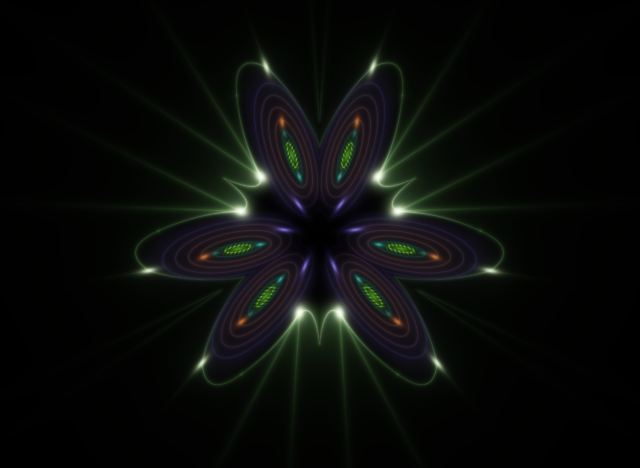
A WebGL 1 fragment shader for this background:

```glsl
precision highp float;
// A glowing six-petalled flower with three-fold mirror symmetry on black.
// The plane is folded into one 60 degree wedge; curves, nested ellipses,
// rays and sparks are summed as light there, then softly exposed.

uniform vec2 u_resolution;

const float PI = 3.14159265;
const vec2 CENTER = vec2(-0.001, 0.001);

// Landmarks in the wedge, in canvas heights (y runs along the valley axis)
const vec2 VALLEY = vec2(0.0, 0.186);
const vec2 TIP = vec2(0.114, 0.356);
const vec2 SHOULDER = vec2(0.177, 0.295);
const vec2 CUSP = vec2(0.125, 0.1215);
const vec2 EMBER = vec2(0.080, 0.238);
const vec2 VIOLET_SPOT = vec2(0.045, 0.062);
const vec2 PETAL_AXIS = vec2(0.326, 0.945);
const vec2 CUSP_AXIS = vec2(0.866, 0.5);
const float EYE_RADIUS = 0.177;

const vec3 GREEN = vec3(0.42, 0.72, 0.36);
const vec3 PALE = vec3(0.85, 1.0, 0.72);
const vec3 LIME = vec3(0.42, 1.0, 0.06);
const vec3 TEAL = vec3(0.15, 0.75, 0.60);
const vec3 ORANGE = vec3(1.0, 0.42, 0.12);
const vec3 BROWN = vec3(0.34, 0.19, 0.12);
const vec3 VIOLET = vec3(0.40, 0.34, 0.95);
const vec3 PETAL_TINT = vec3(0.036, 0.028, 0.052);
const float LINE_WIDTH = 0.0024;
const float EXPOSURE = 1.25;

// Components of v across and along a unit direction
vec2 frame(vec2 v, vec2 dir) {
  return vec2(v.x * dir.y - v.y * dir.x, dot(v, dir));
}

float segmentDistance(vec2 p, vec2 a, vec2 b) {
  vec2 ab = b - a;
  return length(p - a - ab * clamp(dot(p - a, ab) / dot(ab, ab), 0.0, 1.0));
}

// Distance to a quadratic curve, taken over short chords
float curveDistance(vec2 p, vec2 a, vec2 b, vec2 c) {
  float d = 10.0;
  vec2 last = a;
  for (int i = 1; i <= 14; i++) {
    float t = float(i) / 14.0;
    vec2 next = mix(mix(a, b, t), mix(b, c, t), t);
    d = min(d, segmentDistance(p, last, next));
    last = next;
  }
  return d;
}

float lineGlow(float d) {
  return exp(-d / LINE_WIDTH) + 0.22 * exp(-d / (5.0 * LINE_WIDTH));
}

// Approximate distance to an ellipse outline
float ellipseDistance(vec2 v, vec2 axes) {
  float k = length(v / axes);
  return abs(k - 1.0) * k / max(length(v / (axes * axes)), 0.001);
}

// Point of light stretched along a direction; size is (across, along)
float spark(vec2 v, vec2 dir, vec2 size) {
  vec2 s = frame(v, dir) / size;
  float f = 1.0 / (1.0 + dot(s, s));
  return f * f;
}

// Widening beam that starts at v = 0 and fades with distance
float ray(vec2 v, float degrees, float reach) {
  float a = radians(degrees);
  vec2 s = frame(v, vec2(sin(a), cos(a)));
  float width = 0.0025 + 0.022 * max(s.y, 0.0);
  return exp(-abs(s.x) / width - max(s.y, 0.0) / reach) * smoothstep(-0.005, 0.015, s.y);
}

void main() {
  vec2 p = (gl_FragCoord.xy - 0.5 * u_resolution) / u_resolution.y - CENTER;
  float r = length(p);
  float angle = abs(mod(atan(p.x, p.y + 0.00001) + PI / 3.0, PI / 1.5) - PI / 3.0);
  vec2 q = r * vec2(sin(angle), cos(angle));
  vec2 petal = frame(q, PETAL_AXIS);
  vec2 notch = frame(q, CUSP_AXIS) * vec2(-1.0, 1.0);
  float cuspDist = length(q - CUSP);
  float tipDist = length(q - TIP);
  float nearCusp = 1.0 / (1.0 + cuspDist * cuspDist * 500.0);
  float core = smoothstep(0.015, 0.11, r);

  // Petal body and green haze outside it
  float body = length((petal - vec2(0.012, 0.211)) / vec2(0.071, 0.179));
  float outside = smoothstep(0.94, 1.08, body) * smoothstep(0.135, 0.19, r);
  vec3 light = PETAL_TINT * core * (1.0 - smoothstep(0.75, 1.1, body));
  light += vec3(0.010, 0.009, 0.026) * exp(-r * r * 60.0) * core;
  light += GREEN * outside * (0.30 * exp(-cuspDist / 0.055) + 0.075 * exp(-cuspDist / 0.15));
  light += GREEN * 0.035 * exp(-tipDist / 0.05);

  // Petal outline and the spike between cusps
  float inner = curveDistance(q, VALLEY, vec2(0.036, 0.282), TIP);
  float top = curveDistance(q, TIP, vec2(0.186, 0.389), SHOULDER);
  float side = curveDistance(q, SHOULDER, vec2(0.168, 0.200), CUSP);
  float spike = curveDistance(notch, vec2(0.042, 0.169), vec2(0.010, 0.146), vec2(0.0, 0.236));
  float nearTip = exp(-tipDist / 0.045);
  light += GREEN * (0.13 + 0.30 * nearTip) * lineGlow(min(inner, top));
  light += mix(GREEN, PALE, nearCusp) * (0.13 + 0.75 * nearCusp) * lineGlow(side);
  light += mix(GREEN, PALE, nearCusp) * (0.12 + 0.55 * nearCusp) * lineGlow(spike);

  // Rays fanning out of the cusps, valleys and tips
  vec2 fromCusp = q - CUSP;
  light += GREEN * (0.50 * ray(fromCusp, 32.0, 0.13) + 0.45 * ray(fromCusp, 56.5, 0.13));
  light += GREEN * 0.15 * ray(q - vec2(0.0, 0.235), 4.0, 0.13);
  light += GREEN * 0.20 * ray(q - TIP, 20.0, 0.04);

  // Nested loops inside the petal, from teal through brown to violet
  for (int i = 0; i < 5; i++) {
    float f = float(i) / 4.0;
    vec2 axes = mix(vec2(0.013, 0.051), vec2(0.058, 0.150), f);
    float d = ellipseDistance(petal - vec2(0.004 * f, mix(0.178, 0.190, f)), axes);
    vec3 tint = i == 0 ? TEAL * 0.35 : mix(BROWN, VIOLET * 0.3, f * f);
    light += tint * 0.36 * lineGlow(d) * core;
  }

  // Beaded lime eye with teal ends
  vec2 eye = petal - vec2(0.001, EYE_RADIUS);
  float beads = 0.65 + 0.35 * sin(eye.y * 700.0 + eye.x * 500.0);
  light += LIME * 0.75 * beads * exp(-ellipseDistance(eye, vec2(0.0065, 0.027)) / 0.0022);
  light += LIME * 0.55 * spark(eye, vec2(0.0, 1.0), vec2(0.005, 0.022));
  vec2 ends = vec2(eye.x, abs(eye.y) - 0.048);
  light += TEAL * (eye.y < 0.0 ? 0.9 : 0.35) * spark(ends, vec2(0.0, 1.0), vec2(0.004, 0.011));

  // Sparks
  light += ORANGE * 0.95 * spark(q - EMBER, vec2(0.14, 0.99), vec2(0.0055, 0.012));
  light += VIOLET * 1.15 * spark(q - VIOLET_SPOT, vec2(0.588, 0.809), vec2(0.0045, 0.017));
  light += PALE * 1.5 * spark(q - TIP, vec2(0.34, 0.94), vec2(0.0055, 0.016));
  light += PALE * 2.3 * spark(fromCusp, vec2(0.70, 0.714), vec2(0.010, 0.014));

  gl_FragColor = vec4(1.0 - exp(-light * EXPOSURE), 1.0);
}
```
